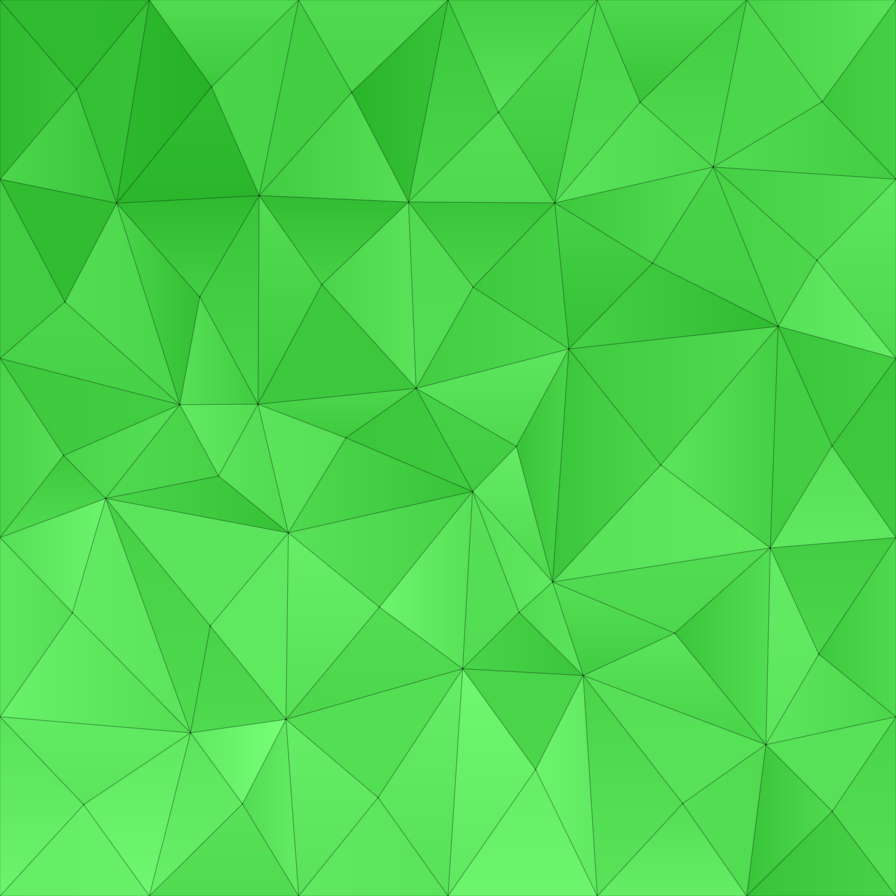
A WebGL 2 fragment shader for this background:

```glsl
#version 300 es
precision highp float;
// Low-poly mesh: a jittered grid whose cells are fanned into four triangles.
// Each triangle gets its own level and an axis-aligned linear gradient,
// over a broad dark-to-light drift, with thin translucent outlines.

uniform vec2 u_resolution;
out vec4 fragColor;

const vec2 GRID = vec2(6.0, 5.0);
const float CORNER_JITTER = 0.6;
const float CENTER_JITTER = 0.2;
const float LINE_WIDTH = 0.0013;
const float LINE_OPACITY = 0.16;
const vec3 DARK_GREEN = vec3(0.20, 0.745, 0.20);
const vec3 LIGHT_GREEN = vec3(0.44, 0.975, 0.44);
const vec3 LINE_COLOR = vec3(0.03, 0.15, 0.03);

vec3 hash3(vec3 seed) {
    uvec3 v = uvec3(ivec3(seed) + 64) * 1664525u + 1013904223u;
    v.x += v.y * v.z; v.y += v.z * v.x; v.z += v.x * v.y;
    v ^= v >> 16u;
    v.x += v.y * v.z; v.y += v.z * v.x; v.z += v.x * v.y;
    return vec3(v >> 8u) / 16777216.0;
}

// Grid vertex in canvas units; vertices on the border stay in place.
vec2 gridVertex(vec2 id) {
    bool inside = all(greaterThan(id, vec2(0.5))) && all(lessThan(id, GRID - 0.5));
    vec2 offset = inside ? (hash3(vec3(id, 11.0)).xy - 0.5) * CORNER_JITTER : vec2(0.0);
    return (id + offset) / GRID;
}

float segmentDistance(vec2 p, vec2 a, vec2 b) {
    vec2 ab = b - a;
    return length(p - a - ab * clamp(dot(p - a, ab) / dot(ab, ab), 0.0, 1.0));
}

// Signed distance to the line a-b, negative on its left.
float sideDistance(vec2 p, vec2 a, vec2 b) {
    vec2 ab = normalize(b - a);
    return dot(p - a, vec2(ab.y, -ab.x));
}

float lineCoverage(float dist, float pixel) {
    float cover = clamp((0.5 * LINE_WIDTH + 0.5 * pixel - dist) / pixel, 0.0, 1.0);
    return min(cover, LINE_WIDTH / pixel);
}

// Broad drift: dark at upper left, light at lower left, even on the right.
float drift(vec2 p) {
    return 0.43 + (0.5 - p.y) * (1.0 - p.x);
}

vec3 greenRamp(float level) {
    return clamp(mix(DARK_GREEN, LIGHT_GREEN, clamp(level, -0.3, 1.35)), 0.0, 1.0);
}

vec3 facetColor(vec2 p, vec2 a, vec2 b, vec2 c, vec3 rnd) {
    vec2 low = min(a, min(b, c));
    vec2 high = max(a, max(b, c));
    vec2 across = (p - low) / (high - low) - 0.5;
    float ramp = rnd.x < 0.5 ? across.x : across.y;
    float level = drift((a + b + c) / 3.0) + (rnd.y - 0.5) * 0.56;
    return greenRamp(level + ramp * (rnd.z - 0.5) * 0.84);
}

void main() {
    vec2 p = gl_FragCoord.xy / u_resolution;
    float pixel = 1.0 / min(u_resolution.x, u_resolution.y);
    vec2 home = floor(p * GRID);
    vec4 fill = vec4(greenRamp(drift(p)), 1.0) * 0.001;
    float clearness = 1.0;

    // Jitter can push a facet into a neighbouring cell, so visit 3 by 3.
    for (int n = 0; n < 9; n++) {
        vec2 cell = home + vec2(n % 3, n / 3) - 1.0;
        if (any(lessThan(cell, vec2(0.0))) || any(greaterThan(cell, GRID - 0.5))) continue;

        vec2 corners[4] = vec2[4](gridVertex(cell), gridVertex(cell + vec2(1.0, 0.0)),
                                  gridVertex(cell + 1.0), gridVertex(cell + vec2(0.0, 1.0)));
        vec2 center = 0.25 * (corners[0] + corners[1] + corners[2] + corners[3]);
        center += (hash3(vec3(cell, 23.0)).xy - 0.5) * CENTER_JITTER / GRID;

        for (int i = 0; i < 4; i++) {
            vec2 a = corners[i];
            vec2 b = corners[(i + 1) % 4];

            // Facet fill, weighted by its pixel coverage.
            float outside = max(sideDistance(p, a, b),
                            max(sideDistance(p, b, center), sideDistance(p, center, a)));
            float cover = clamp(0.5 - outside / pixel, 0.0, 1.0);
            vec3 rnd = hash3(vec3(cell, 40.0 + float(i)));
            fill += cover * vec4(facetColor(p, a, b, center, rnd), 1.0);

            // Outlines stack, so shared vertices come out darker.
            clearness *= 1.0 - LINE_OPACITY * lineCoverage(segmentDistance(p, a, b), pixel);
            clearness *= 1.0 - LINE_OPACITY * lineCoverage(segmentDistance(p, b, center), pixel);
            clearness *= 1.0 - LINE_OPACITY * lineCoverage(segmentDistance(p, center, a), pixel);
        }
    }
    fragColor = vec4(mix(LINE_COLOR, fill.rgb / fill.a, clearness), 1.0);
}
```
